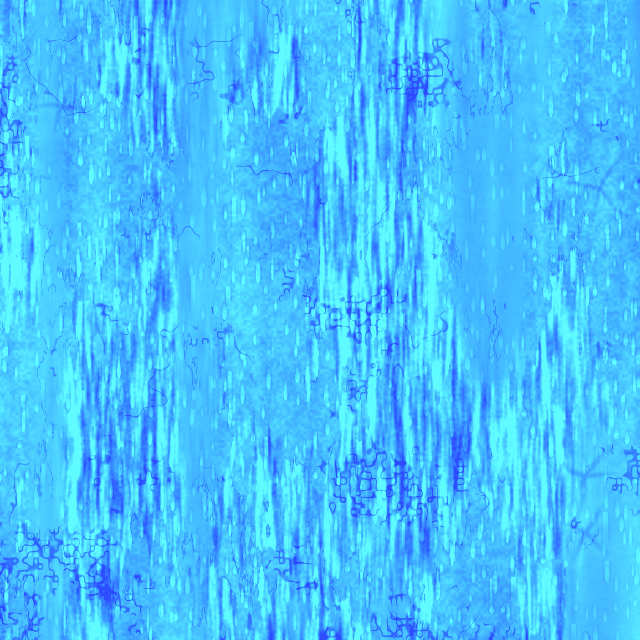
Reproduce this texture map procedurally as a three.js fragment shader.

```glsl
// Weathered cyan-blue surface: vertical fibres, flaking patches, drips, crust and branching marks.
varying vec2 vUv;

#define BASE_LEVEL 0.755
#define GRAIN_GAIN 0.23
#define STREAK_GAIN 0.17
#define FIBRE_GAIN 1.05
#define PEEL_LEVEL 0.53
#define DRIP_GAIN 0.19
#define CRUST_GAIN 0.34
#define CRACK_GAIN 0.24
#define MARK_GAIN 0.21
#define MARK_COUNT 5

float hash(vec2 p) {
  vec3 q = fract(vec3(p.xyx) * 0.1031);
  q += dot(q, q.yzx + 33.33);
  return fract((q.x + q.y) * q.z);
}

float noise(vec2 p) {
  vec2 i = floor(p), f = fract(p);
  f = f * f * (3.0 - 2.0 * f);
  return mix(mix(hash(i), hash(i + vec2(1.0, 0.0)), f.x),
             mix(hash(i + vec2(0.0, 1.0)), hash(i + 1.0), f.x), f.y);
}

float fbm(vec2 p) {
  float sum = 0.0, amp = 0.533;
  for (int i = 0; i < 4; i++) {
    sum += amp * noise(p);
    p = p * 2.03 + 17.7;
    amp *= 0.5;
  }
  return sum;
}

// One drop per cell: teardrops with a round foot, or blocks with a crisp top
float drips(vec2 p, vec2 cells, float seed, float density, float block) {
  vec2 q = p * cells;
  q.y += 7.0 * hash(vec2(floor(q.x), seed));
  vec2 id = floor(q) + seed;
  float size = hash(id + 3.1);
  vec2 centre = vec2(mix(0.3, 0.7, hash(id + 8.3)), 0.5);
  vec2 d = (fract(q) - centre) / cells;
  float halfLength = mix(0.16, 0.44, size) / cells.y;
  float v = d.y / halfLength;
  float taper = sqrt(max(0.0, 1.0 - v * v)) * mix(1.15, 0.45, 0.5 + 0.5 * v);
  float width = mix(0.0022, 0.0046, hash(id + 5.7)) * mix(taper, 0.9, block);
  float ends = smoothstep(1.0, 0.92, abs(v));
  float body = smoothstep(-0.001, 0.0012, width - abs(d.x)) * ends;
  float rim = smoothstep(-0.004, 0.0, width - abs(d.x)) * ends - body;
  float fade = mix(smoothstep(1.1, -0.5, v), smoothstep(-1.0, 0.7, v), block);
  return step(hash(id + 1.9), density) * (body * fade - 0.4 * rim);
}

// Soft star-shaped marks with uneven arms
float marks(vec2 p) {
  float sum = 0.0;
  p += 0.012 * (vec2(noise(p * 28.0), noise(p * 28.0 + 40.0)) - 0.5);
  for (int i = 0; i < MARK_COUNT; i++) {
    vec2 id = vec2(float(i) * 3.7 + 2.0, 11.0);
    vec2 d = p - mix(vec2(0.08), vec2(0.94), vec2(hash(id), hash(id + 5.0)));
    float turn = 6.283 * hash(id + 9.0), near = 1.0, reach = 0.0;
    for (int k = 0; k < 4; k++) {
      float angle = turn + float(k) * 1.57 + 0.8 * hash(id + float(k) + 20.0);
      vec2 arm = vec2(cos(angle), sin(angle)) * mix(0.035, 0.08, hash(id + float(k) + 30.0));
      float along = clamp(dot(d, arm) / dot(arm, arm), 0.0, 1.0);
      float dist = length(d - arm * along);
      if (dist < near) { near = dist; reach = along; }
    }
    float core = exp(-near * near / 0.00002) * (1.0 - 0.7 * reach);
    float halo = exp(-near * near / 0.0002) * 0.3;
    sum += (core - halo) * mix(0.6, 1.2, hash(id + 14.0));
  }
  return sum;
}

// Blue to cyan ramp driven by the green level
vec3 ramp(float g) {
  float x = g - 0.47;
  return vec3(0.2 + 0.18 * x + 0.3 * x * x, g, 1.0);
}

void main() {
  vec2 p = vUv;

  // Broad tone, vertical stains and smooth run-off bands
  float smoothBand = smoothstep(0.66, 0.8, noise(p * vec2(13.0, 1.7) + 4.0));
  float tone = BASE_LEVEL + 0.2 * (fbm(p * vec2(6.0, 4.0)) - 0.5);
  tone += STREAK_GAIN * (noise(p * vec2(19.0, 1.4) + 9.0) - 0.5);
  tone += 0.09 * (noise(p * vec2(65.0, 3.0)) - 0.5);

  // Fine mottling
  float grain = fbm(p * vec2(75.0, 65.0)) - 0.5 + 0.6 * (noise(p * 235.0) - 0.5);
  tone += GRAIN_GAIN * grain * (1.0 - 0.8 * smoothBand);

  // Ragged flaked patches filled with fibres
  float ragged = fbm(p * vec2(8.0, 3.0) + 31.0) + 0.42 * (fbm(p * vec2(85.0, 24.0)) - 0.5);
  float peel = smoothstep(PEEL_LEVEL - 0.01, PEEL_LEVEL + 0.05, ragged) * (1.0 - 0.85 * smoothBand);
  vec2 bent = p + vec2(0.004 * noise(p * vec2(30.0, 18.0)), 0.0);
  float fibre = 0.6 * noise(bent * vec2(135.0, 13.0)) + 0.4 * noise(bent * vec2(250.0, 26.0)) - 0.48;
  tone += FIBRE_GAIN * fibre * peel;
  float lip = 1.0 - smoothstep(0.0, 0.018, abs(ragged - PEEL_LEVEL));
  tone -= 0.2 * lip * smoothstep(0.45, 0.7, noise(p * vec2(40.0, 25.0)));

  // Dark crust clusters and hairline cracks
  float cluster = smoothstep(0.62, 0.68, fbm(p * vec2(9.0, 8.0) + 70.0) + 0.25 * (noise(p * 60.0) - 0.5));
  float curl = 1.0 - smoothstep(0.03, 0.17, abs(noise(p * vec2(125.0, 105.0)) - 0.5));
  tone -= CRUST_GAIN * cluster * curl;
  float crack = 1.0 - smoothstep(0.002, 0.008, abs(fbm(p * 9.0 + 53.0) - 0.5));
  tone -= CRACK_GAIN * crack * smoothstep(0.72, 0.8, noise(p * 9.0 + 80.0));

  // Drips in several sizes, then branching marks
  float drops = drips(p, vec2(46.0, 17.0), 2.0, 0.4, 0.0);
  drops += drips(p + 0.013, vec2(62.0, 26.0), 19.0, 0.38, 0.0);
  drops += drips(p + 0.007, vec2(34.0, 15.0), 43.0, 0.2, 1.0);
  tone += DRIP_GAIN * drops * (1.0 - 0.5 * smoothBand);
  tone -= MARK_GAIN * marks(p);

  gl_FragColor = vec4(ramp(clamp(tone, 0.3, 0.985)), 1.0);
}
```
